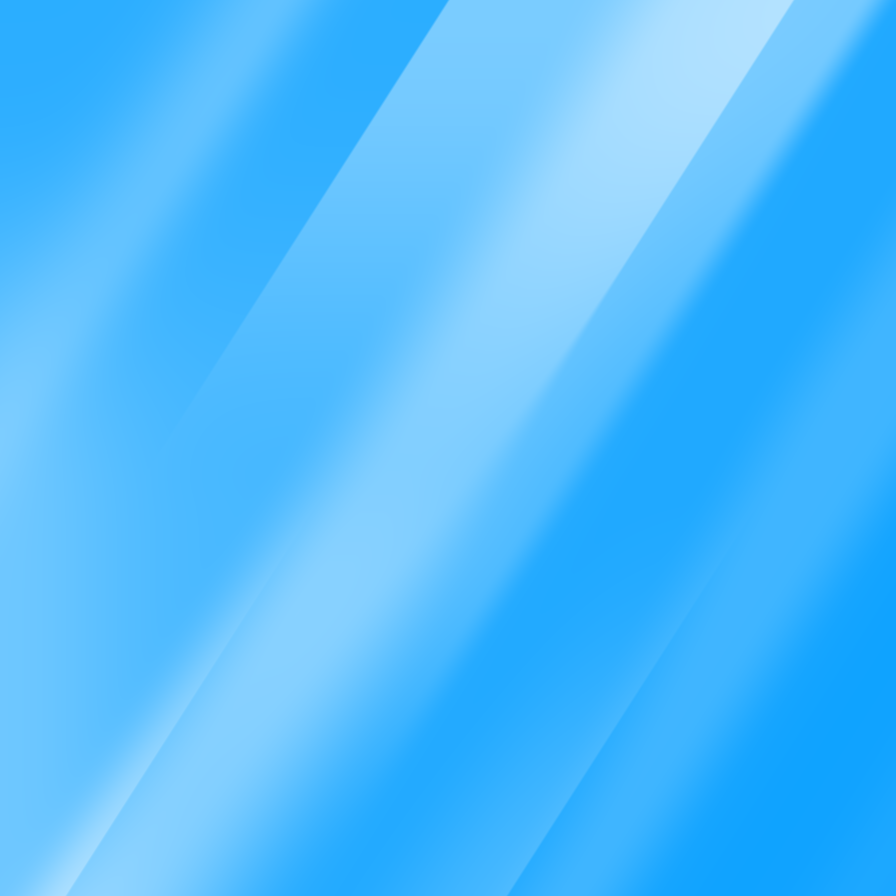
Write a Shadertoy shader that draws this background.

```glsl
// Soft diagonal beams of pale light sweeping across a sky blue backdrop.

const vec3 DEEP_BLUE = vec3(0.0, 0.615, 1.0);
const vec3 WHITE = vec3(1.0);
const float SLANT = 0.64; // horizontal shift of a beam per unit of height

// Rises from 0 to 1 around an edge of the given softness.
float rise(float s, float edge, float softness) {
    return smoothstep(edge - softness, edge + softness, s);
}

// Plateau between two edges, each with its own softness.
float band(float s, float left, float leftSoft, float right, float rightSoft) {
    return rise(s, left, leftSoft) * (1.0 - rise(s, right, rightSoft));
}

// Bell-shaped crest with separate widths on either side.
float ridge(float s, float centre, float leftWidth, float rightWidth) {
    float d = (s - centre) / (s < centre ? leftWidth : rightWidth);
    return exp(-d * d);
}

// Broad light that fills the backdrop, strongest at the left border.
float ambientLight(vec2 p, float s) {
    float leftLevel = mix(0.28, 0.17, smoothstep(0.4, 1.0, p.y));
    float rightLevel = mix(0.125, 0.06, smoothstep(0.62, 0.82, s));
    float level = mix(leftLevel, rightLevel, smoothstep(0.15, 0.42, s));
    float borderGlow = exp(-pow(p.x / 0.14, 2.0));
    return level + 0.15 * borderGlow * (1.0 - smoothstep(0.45, 0.9, p.y));
}

// Wide central beam: crisp at the top, diffuse towards the bottom.
float centralLight(float s, float y, float px) {
    float upper = smoothstep(0.45, 1.0, y);
    float sheet = 0.31 * upper * band(s, -0.139, px, 0.06, 0.07);
    float wash = mix(0.14, 0.32, upper) * smoothstep(0.0, 0.4, y);
    sheet += wash * band(s, 0.06, 0.07, 0.343, 0.024);

    float coreSoft = mix(0.1, px, smoothstep(0.0, 0.72, y));
    float core = mix(0.21, 0.09, smoothstep(0.0, 0.5, y)) + 0.11 * upper;
    core += 0.35 * upper * (s - 0.17);
    return sheet + core * band(s, 0.065, 0.065, 0.246, coreSoft);
}

// Narrow crests and folds beside the central beam.
float sideLight(float s, float y, float px) {
    float lower = 1.0 - smoothstep(0.0, 0.48, y);
    float crest = mix(0.07, 0.21, smoothstep(0.45, 0.95, y));
    float light = crest * ridge(s, -0.332, 0.09, 0.055);
    light += 0.15 * lower * ridge(s, 0.072, 0.045, px);
    light += 0.15 * lower * smoothstep(0.36, 0.566, s) * (1.0 - rise(s, 0.566, px));

    float foldStart = mix(0.585, 0.53, smoothstep(0.0, 0.6, y));
    light += 0.125 * band(s, foldStart, 0.055, 0.695, 0.05);
    return light + 0.05 * ridge(s, 0.96, 0.06, 0.1);
}

void mainImage(out vec4 fragColor, in vec2 fragCoord) {
    vec2 p = fragCoord / iResolution.xy;
    float s = p.x - SLANT * (1.0 - p.y) * 0.0 - SLANT * p.y;
    float edgeSoft = max(0.002, 1.0 / iResolution.x);

    float light = ambientLight(p, s);
    light += centralLight(s, p.y, edgeSoft);
    light += sideLight(s, p.y, edgeSoft);

    fragColor = vec4(mix(DEEP_BLUE, WHITE, clamp(light, 0.0, 1.0)), 1.0);
}
```
